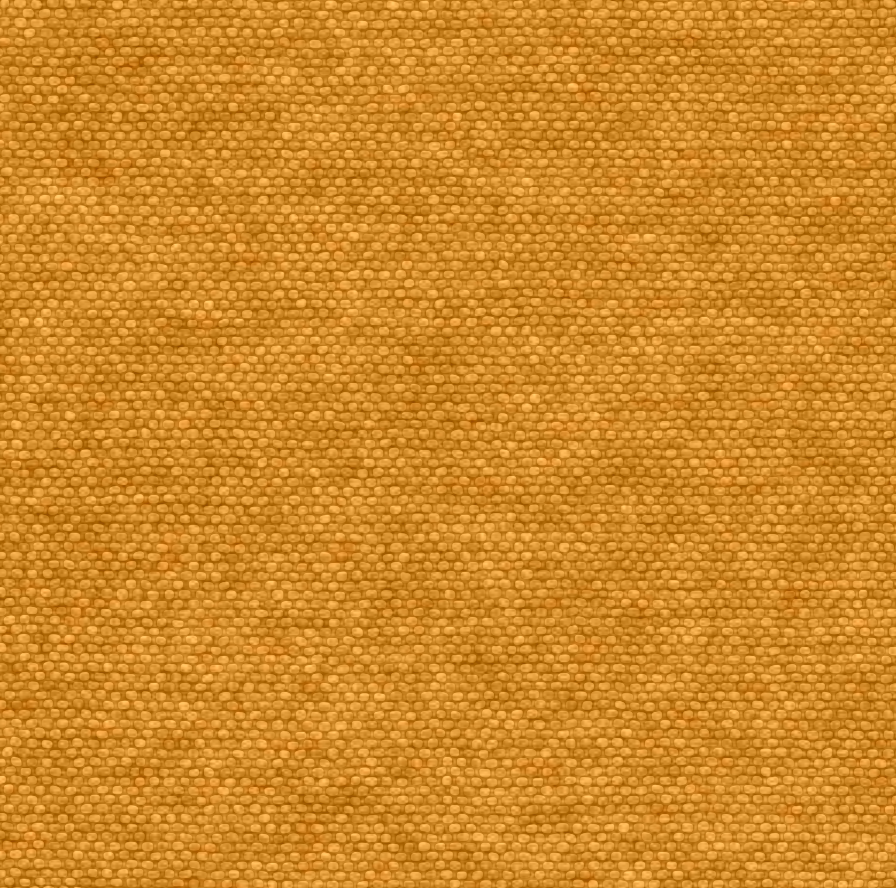
Reproduce this texture procedurally as a Shadertoy shader.

```glsl
const vec2 WEAVE_COUNT = vec2(58.0, 95.0);      // floats across, rows down
const vec3 CLOTH_COLOR = vec3(0.836, 0.564, 0.184);
const vec3 RUST_TINT = vec3(0.01, -0.03, -0.03);
const vec2 FLOAT_SIZE = vec2(0.76, 0.96);       // share of its cell
const float GAP_TONE = -0.125;
const float FLOAT_TONE = 0.03;
const float CROWN_TONE = 0.14;
const float TOP_LIGHT = 0.06;
const float FLOAT_VARIATION = 0.09;
const float SLUB_VARIATION = 0.075;
const float PATCH_VARIATION = 0.05;
const float FIBRE_GRAIN = 0.17;
const float WOBBLE = 0.3;
const float PI = 3.14159;

float hash(vec2 p) {
    vec3 q = fract(p.xyx * vec3(0.1031, 0.1030, 0.0973));
    q += dot(q, q.yzx + 33.33);
    return fract((q.x + q.y) * q.z);
}

float noise(vec2 p) {
    vec2 cell = floor(p);
    vec2 f = fract(p);
    f = f * f * (3.0 - 2.0 * f);
    float low = mix(hash(cell), hash(cell + vec2(1, 0)), f.x);
    float high = mix(hash(cell + vec2(0, 1)), hash(cell + vec2(1, 1)), f.x);
    return mix(low, high, f.y);
}

float fbm(vec2 p) {
    float sum = 0.0;
    float weight = 0.5;
    for (int i = 0; i < 4; i++) {
        sum += weight * noise(p);
        p = p * 2.03 + 17.1;
        weight *= 0.5;
    }
    return sum / 0.9375;
}

// Tone of the plain weave: staggered weft floats with warp crowns between them
float weaveTone(vec2 uv, float softness) {
    vec2 drift = vec2(fbm(uv * 7.0 + 3.0), fbm(uv * vec2(5.0, 9.0) + 41.0)) - 0.5;
    vec2 ripple = vec2(noise(uv * 60.0), noise(uv * vec2(70.0, 50.0) + 9.0)) - 0.5;
    vec2 thread = uv * WEAVE_COUNT + 2.0 * WOBBLE * drift + vec2(0.14, 0.28) * ripple;
    float row = floor(thread.y);
    thread.x += 0.5 * mod(row, 2.0) + 0.1 * (hash(vec2(row, 7.0)) - 0.5);
    vec2 id = vec2(floor(thread.x), row);
    vec2 q = 2.0 * fract(thread) - 1.0;

    // Rounded float, each slightly different in size and tone
    vec2 size = FLOAT_SIZE * (0.9 + 0.2 * vec2(hash(id + 11.0), hash(id + 29.0)));
    vec2 a = abs(q) / min(size, vec2(0.98));
    float body = 1.0 - dot(a * a * a, vec2(1.0));
    float pad = smoothstep(-softness, 0.4 + softness, body);
    float floatTone = FLOAT_TONE + FLOAT_VARIATION * (hash(id + 53.0) - 0.5);
    floatTone += TOP_LIGHT * q.y + 0.02 * cos(PI * q.x);

    // Warp crown at the ends of each float, stronger toward the right
    float crown = smoothstep(0.66, 0.96, abs(q.x)) * (0.5 + 0.5 * cos(PI * q.y));
    float crownTone = CROWN_TONE * crown * mix(0.75, 1.1, uv.x);
    return mix(GAP_TONE + crownTone, floatTone, pad);
}

void mainImage(out vec4 fragColor, in vec2 fragCoord) {
    vec2 uv = fragCoord / iResolution.xy;
    float softness = WEAVE_COUNT.y / iResolution.y;
    float tone = weaveTone(uv, softness);

    // Uneven yarn: weft slubs, fainter warp streaks and broad patches
    tone += SLUB_VARIATION * (noise(uv * vec2(20.0, WEAVE_COUNT.y)) - 0.5);
    tone += 0.5 * SLUB_VARIATION * (noise(uv * vec2(2.0 * WEAVE_COUNT.x, 14.0) + 71.0) - 0.5);
    tone += PATCH_VARIATION * (fbm(uv * vec2(5.0, 8.0) + 19.0) - 0.5);

    // Fine fibres
    tone += FIBRE_GRAIN * (noise(uv * vec2(260.0, 400.0)) - 0.5);

    // Sparse rust-coloured yarn
    float rust = smoothstep(0.6, 0.85, fbm(uv * vec2(26.0, 44.0) + 5.0));
    vec3 color = CLOTH_COLOR + tone + RUST_TINT * rust;
    fragColor = vec4(clamp(color, 0.0, 1.0), 1.0);
}
```
